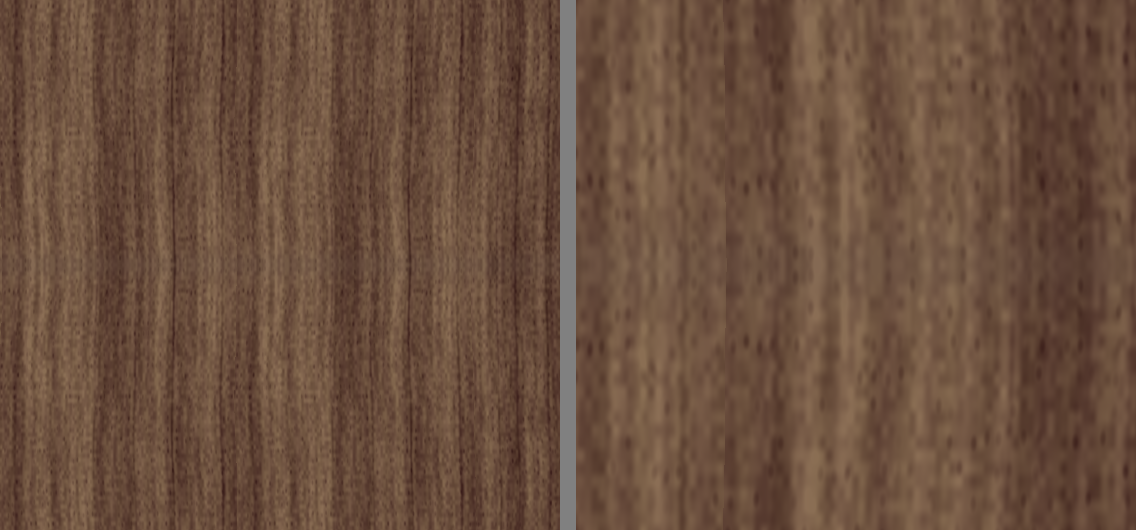
Left: the whole. Right: its middle third, enlarged.
Give the GLSL for this texture, as a Shadertoy shader.

```glsl
// Walnut veneer: soft vertical bands of light and dark wood, repeated across
// and mirrored about the middle height. Stretched noise draws the fibres,
// jittered cells the short pores, and thin wavering lines the dark veins.

const vec3 DARK_WOOD  = vec3(0.325, 0.215, 0.170);
const vec3 LIGHT_WOOD = vec3(0.492, 0.382, 0.292);
const vec3 GREY_HAZE  = vec3(0.42, 0.34, 0.29);
const float LEAF_WIDTH = 0.423;

float hash(vec2 p) {
    vec3 q = fract(vec3(p.xyx) * 0.1031);
    q += dot(q, q.yzx + 33.33);
    return fract((q.x + q.y) * q.z);
}

// Smooth noise, centred on zero.
float grainNoise(vec2 p) {
    vec2 i = floor(p);
    vec2 f = fract(p);
    f = f * f * (3.0 - 2.0 * f);
    float lower = mix(hash(i), hash(i + vec2(1.0, 0.0)), f.x);
    float upper = mix(hash(i + vec2(0.0, 1.0)), hash(i + vec2(1.0, 1.0)), f.x);
    return mix(lower, upper, f.y) - 0.5;
}

// One soft pore per cell, jittered within it and of random depth.
float pores(vec2 p) {
    vec2 cell = floor(p);
    vec2 centre = 0.35 + 0.3 * vec2(hash(cell), hash(cell + 57.0));
    float d = length(fract(p) - centre);
    float depth = smoothstep(0.45, 1.0, hash(cell + 113.0));
    return depth * (1.0 - smoothstep(0.05, 0.35, d));
}

float band(float x, float left, float right, float soft) {
    return smoothstep(left - soft, left + soft, x)
         - smoothstep(right - soft, right + soft, x);
}

float vein(float x, float centre, float width) {
    float d = (x - centre) / width;
    return exp(-d * d);
}

// Broad tones of the repeated leaf, 0 dark to 1 light.
float leafTone(float x, float y) {
    float tone = 0.33;
    tone += 0.31 * band(x, 0.045, 0.168, 0.010);
    tone += 0.36 * band(x, 0.257, 0.307, 0.026);
    tone += 0.23 * band(x, 0.307, 0.385, 0.014);
    tone += 0.22 * vein(x, 0.165, 0.003) + 0.16 * vein(x, 0.055, 0.007);
    float veins = 0.75 * vein(x, 0.311, 0.0024)
                + 0.62 * vein(x, 0.398, 0.0026)
                + 0.36 * vein(x, 0.243, 0.0022)
                + 0.30 * vein(x, 0.171, 0.0020)
                + 0.30 * vein(x, 0.030, 0.0026);
    float strength = 0.8 + 0.3 * sin(y * 23.0 + x * 40.0);
    return tone - strength * veins;
}

// Broad tones of the narrow leaf at the right edge.
float edgeTone(float x) {
    float tone = 0.36 + 0.14 * band(x, 0.0, 0.135, 0.010);
    tone += 0.28 * vein(x, 0.015, 0.013) + 0.26 * vein(x, 0.119, 0.009);
    float veins = vein(x, 0.133, 0.0025) + vein(x, 0.045, 0.0020)
                + vein(x, 0.078, 0.0022);
    return tone - 0.34 * veins;
}

// Clouding, long fibres of three widths and fine speckle.
float fibres(vec2 p) {
    return 0.24 * grainNoise(p * vec2(14.0, 5.0) + 7.0)
         + 0.32 * grainNoise(p * vec2(52.0, 2.0))
         + 0.66 * grainNoise(p * vec2(112.0, 2.6) + 19.0)
         + 0.50 * grainNoise(p * vec2(185.0, 14.0) + 41.0)
         + 0.60 * grainNoise(p * vec2(240.0, 125.0) + 83.0);
}

void mainImage(out vec4 fragColor, in vec2 fragCoord) {
    vec2 uv = fragCoord / iResolution.xy;
    float y = abs(uv.y - 0.5);

    // Gentle sideways drift of the grain
    float drift = 0.0035 * cos(y * 8.0 + uv.x * 3.0)
                + 0.0010 * sin(y * 24.0 + uv.x * 11.0);
    float x = uv.x - drift;
    float leaf = floor(x / LEAF_WIDTH);
    float localX = x - leaf * LEAF_WIDTH;
    float isEdge = step(2.0, leaf);
    vec2 p = vec2(localX + isEdge * 3.7, y);

    // Bands with fibres and pores laid over them
    float tone = mix(leafTone(localX, y), edgeTone(localX), isEdge);
    tone += fibres(p) - 0.40 * pores(p * vec2(130.0, 50.0));

    // Warm and violet shifts, with a faint grey haze on the mirror line
    vec3 wood = mix(DARK_WOOD, LIGHT_WOOD, clamp(tone + 0.04, -0.7, 1.3));
    float tint = sin(localX * 260.0 + 2.0 * sin(y * 13.0));
    wood += vec3(0.002, -0.001, 0.004) * tint;
    wood = mix(wood, GREY_HAZE, 0.20 * exp(-y * y * 1800.0));
    fragColor = vec4(wood, 1.0);
}
```
